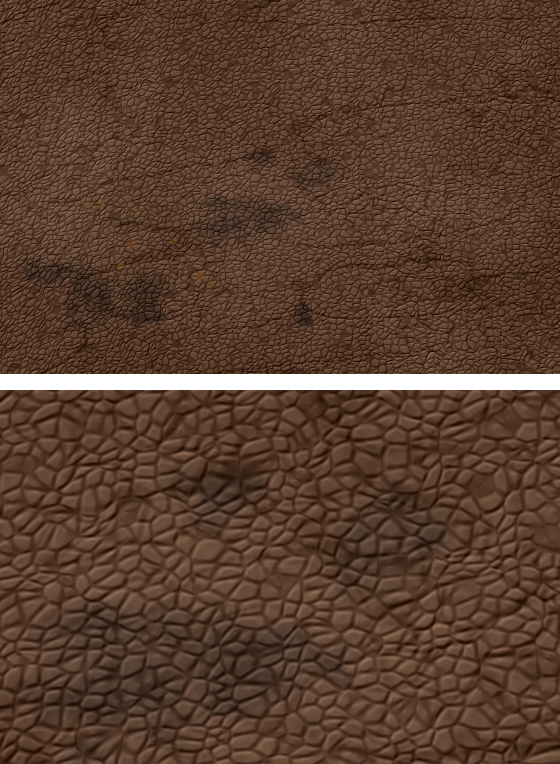
Top, the full canvas; bottom, a detail of the centre.
Write a Shadertoy shader that draws this texture.

```glsl
// Worn brown leather: fine pebbled grain, coarser creases and long wrinkles
// that climb on the left and level out on the right. A height field is lit
// from the upper left, then dark stains and ochre scuffs are laid over it.

#define GRAIN_SCALE 66.0
#define CREASE_SCALE 23.0
#define WRINKLE_SCALE 9.0
#define RELIEF_GAIN 0.62
#define DEPTH_GAIN 0.52
#define BASE_TONE 0.43
#define STAIN_COUNT 13
#define SCUFF_COUNT 9
#define GROOVE_COLOR vec3(0.195, 0.100, 0.045)
#define CREST_COLOR vec3(0.530, 0.400, 0.320)
#define SCUFF_COLOR vec3(0.500, 0.310, 0.130)

// Sineless hash: two random values per lattice point
vec2 hash2(vec2 p) {
    vec3 a = fract(p.xyx * vec3(0.1031, 0.1030, 0.0973));
    a += dot(a, a.yzx + 33.33);
    return fract((a.xx + a.yz) * a.zy);
}

float noise(vec2 p) {
    vec2 i = floor(p), f = fract(p);
    f = f * f * (3.0 - 2.0 * f);
    return mix(mix(hash2(i).x, hash2(i + vec2(1, 0)).x, f.x),
               mix(hash2(i + vec2(0, 1)).x, hash2(i + vec2(1, 1)).x, f.x), f.y);
}

float fbm(vec2 p) {
    float sum = 0.0, amp = 0.5;
    for (int i = 0; i < 4; i++) {
        sum += amp * noise(p);
        p = mat2(1.6, 1.2, -1.2, 1.6) * p + 7.3;
        amp *= 0.5;
    }
    return sum / 0.9375;
}

// Gap between the two nearest cell centres: zero along cell borders
float cellGap(vec2 p) {
    vec2 cell = floor(p), f = fract(p);
    float nearest = 8.0, second = 8.0;
    for (int y = -1; y <= 1; y++)
    for (int x = -1; x <= 1; x++) {
        vec2 o = vec2(x, y);
        float d = length(o + hash2(cell + o + 50.0) - f);
        second = min(second, max(nearest, d));
        nearest = min(nearest, d);
    }
    return second - nearest;
}

// Straightens the curved stretch direction of the hide
vec2 hideSpace(vec2 p) {
    return vec2(p.x, p.y - 0.24 * (1.0 - exp(-2.1 * p.x)));
}

// Thin broken lines along the contours of stretched noise
float wrinkle(vec2 q, float seed) {
    float n = noise(q * vec2(1.9, WRINKLE_SCALE) + seed);
    n += 0.16 * (noise(q * 19.0 + seed) - 0.5);
    float presence = smoothstep(0.35, 0.65, noise(q * vec2(3.0, 6.0) + seed * 2.0));
    return presence * (1.0 - smoothstep(0.005, 0.045, abs(n - 0.5)));
}

float leatherHeight(vec2 p) {
    vec2 q = hideSpace(p);
    vec2 warp = vec2(noise(q * 31.0), noise(q * 31.0 + 40.0)) - 0.5;
    float grain = cellGap((q + 0.012 * warp) * GRAIN_SCALE * vec2(0.85, 1.12));
    float crease = cellGap((q + 0.026 * warp) * CREASE_SCALE * vec2(0.8, 1.2) + 9.0);
    float creaseDepth = mix(0.12, 0.40, noise(q * 8.0 + 3.0));
    float h = 0.50 * smoothstep(0.0, 0.45, grain);
    h += creaseDepth * (smoothstep(0.0, 0.24, crease) - 0.75) + 0.22;
    return h + 0.23 - 0.30 * max(wrinkle(q, 11.0), wrinkle(q, 47.0));
}

void mainImage(out vec4 fragColor, in vec2 fragCoord) {
    vec2 p = fragCoord / iResolution.y;

    // Relief lighting
    float h = leatherHeight(p);
    float slope = h - leatherHeight(p + vec2(-0.0014, 0.0026));
    float tone = BASE_TONE + RELIEF_GAIN * slope + DEPTH_GAIN * (h - 0.70);

    // Broad light falloff, mottling and pore speckle
    vec2 fall = (p - vec2(0.62, 0.58)) / vec2(1.05, 0.75);
    tone += 0.08 - 0.17 * dot(fall, fall);
    tone += 0.30 * (fbm(p * 4.5 + 5.0) - 0.5);
    tone += 0.12 * (noise(p * 190.0) - 0.5);

    // Ragged dark stains and small ochre scuffs in the lower left
    float ragged = fbm(p * 26.0 + 2.0) - 0.5;
    float stain = 0.0, scuff = 0.0;
    for (int i = 0; i < STAIN_COUNT; i++) {
        vec2 r = hash2(vec2(i, 17));
        vec2 center = vec2(0.42, 0.36) + (r - 0.5) * vec2(0.85, 0.44);
        float radius = mix(0.025, 0.065, hash2(vec2(i, 5)).x);
        float d = length((p - center) * vec2(0.8, 1.1)) / radius;
        stain = max(stain, 1.0 - smoothstep(0.2, 1.3, d + 2.2 * ragged));
    }
    for (int i = 0; i < SCUFF_COUNT; i++) {
        vec2 r = hash2(vec2(i, 71));
        vec2 center = vec2(0.38, 0.34) + (r - 0.5) * vec2(0.42, 0.30);
        float size = hash2(vec2(i, 29)).y;
        float d = length(p - center) / mix(0.007, 0.021, size * size);
        scuff = max(scuff, mix(0.35, 0.8, size) * (1.0 - smoothstep(0.7, 1.1, d + 2.0 * ragged)));
    }
    tone -= 0.22 * stain;

    // Pigment
    vec3 color = mix(GROOVE_COLOR, CREST_COLOR, clamp(tone, -0.15, 1.1));
    color = mix(color, vec3(dot(color, vec3(0.35, 0.45, 0.20))), 0.28 * stain);
    color = mix(color, SCUFF_COLOR * (0.75 + 0.5 * tone), scuff);
    fragColor = vec4(color, 1.0);
}
```
